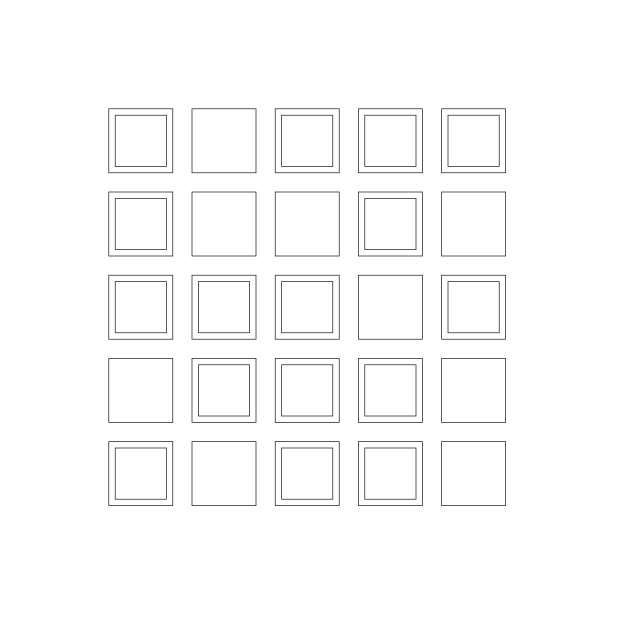
Give the GLSL for this pattern, as a Shadertoy shader.

```glsl
// A five by five grid of thin black square outlines on white. Some squares hold
// a second, smaller outline, chosen by one bit mask per row. Edges are smoothed
// by the exact area that each box covers within a pixel.

const int COUNT = 5;
const float PITCH = 0.13;         // distance between square centres
const float FIRST_CENTRE = 0.22;  // centre of the top left square
const float OUTER_HALF = 0.05;
const float INNER_HALF = 0.04;
const float LINE_WIDTH = 0.001;
const vec3 PAPER = vec3(1.0);
const vec3 INK = vec3(0.0);

// Rows from the top; the highest of five bits is the leftmost square.
const int NESTED_ROWS[COUNT] = int[COUNT](23, 18, 29, 14, 22);

// Share of a pixel centred at p that lies inside a centred square.
float boxCoverage(vec2 p, float halfSize, float pixel) {
    vec2 low = max(p - 0.5 * pixel, vec2(-halfSize));
    vec2 high = min(p + 0.5 * pixel, vec2(halfSize));
    vec2 overlap = max(high - low, 0.0) / pixel;
    return overlap.x * overlap.y;
}

// Outline whose stroke straddles the edge of the square.
float squareOutline(vec2 p, float halfSize, float width, float pixel) {
    return boxCoverage(p, halfSize + 0.5 * width, pixel)
         - boxCoverage(p, halfSize - 0.5 * width, pixel);
}

float isNested(ivec2 cell) {
    return float((NESTED_ROWS[cell.y] >> (COUNT - 1 - cell.x)) & 1);
}

void mainImage(out vec4 fragColor, in vec2 fragCoord) {
    // Centred square canvas with y running down.
    float pixel = 1.0 / min(iResolution.x, iResolution.y);
    vec2 p = (fragCoord - 0.5 * iResolution.xy) * pixel;
    p = vec2(p.x, -p.y) + 0.5;

    // Nearest square, limited to the grid.
    vec2 cell = floor((p - FIRST_CENTRE) / PITCH + 0.5);
    cell = clamp(cell, vec2(0.0), vec2(float(COUNT - 1)));
    vec2 local = p - FIRST_CENTRE - cell * PITCH;

    // Outer outline everywhere, inner outline where the mask allows.
    float outer = squareOutline(local, OUTER_HALF, LINE_WIDTH, pixel);
    float inner = squareOutline(local, INNER_HALF, LINE_WIDTH, pixel);
    float ink = clamp(outer + inner * isNested(ivec2(cell)), 0.0, 1.0);

    fragColor = vec4(mix(PAPER, INK, ink), 1.0);
}
```
